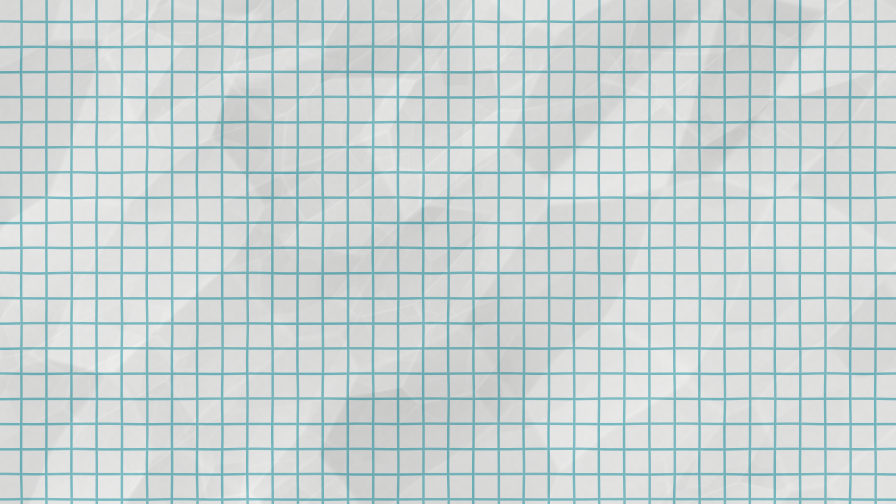
Reproduce this pattern procedurally as a Shadertoy shader.

```glsl
#define PITCH vec2(0.04984, 0.04988)
#define FIRST_LINE vec2(0.0424, 0.0092)
#define LINE_WIDTH 0.0049
#define WOBBLE 0.0007
#define PAPER vec3(0.897, 0.897, 0.895)
#define INK vec3(0.46, 0.715, 0.745)
#define FOLD_DEPTH 0.115
#define CREASE_LIGHT 0.028
#define GRAIN 0.010

float hash(vec2 p) {
    vec3 q = fract(vec3(p.xyx) * 0.1031);
    q += dot(q, q.yzx + 33.33);
    return fract((q.x + q.y) * q.z);
}

vec2 hash2(vec2 p) {
    return vec2(hash(p + 17.3), hash(p + 61.7));
}

float noise(vec2 p) {
    vec2 i = floor(p), f = fract(p);
    f = f * f * (3.0 - 2.0 * f);
    return mix(mix(hash(i), hash(i + vec2(1, 0)), f.x),
               mix(hash(i + vec2(0, 1)), hash(i + vec2(1, 1)), f.x), f.y);
}

mat2 rotation(float angle) {
    float c = cos(angle), s = sin(angle);
    return mat2(c, -s, s, c);
}

// Angular paper facets: x = shade, y = closeness to a crease
vec2 facets(vec2 p) {
    vec2 cell = floor(p);
    float shade = 0.0, total = 0.0, nearest = 9.0, second = 9.0;
    for (int j = -1; j <= 1; j++)
    for (int i = -1; i <= 1; i++) {
        vec2 id = cell + vec2(i, j);
        vec2 offset = p - id - 0.1 - 0.8 * hash2(id);
        float d = dot(offset, offset);
        float weight = exp(-55.0 * d);
        float tilt = dot(offset, hash2(id + 5.0) - 0.5);
        float tone = hash(id + 31.0);
        shade += weight * (tone * tone + 0.9 * tilt);
        total += weight;
        second = min(second, max(nearest, d));
        nearest = min(nearest, d);
    }
    float edge = (sqrt(second) - sqrt(nearest)) / 0.035;
    return vec2(shade / total, exp(-edge * edge));
}

// Crumpled sheet: long diagonal folds with smaller facets inside
float crumple(vec2 uv) {
    vec2 p = uv + 0.05 * vec2(noise(uv * 5.0), noise(uv * 5.0 + 40.0));
    vec2 large = facets(rotation(0.85) * p * vec2(2.6, 5.0) + 3.0);
    vec2 medium = facets(rotation(0.60) * p * vec2(4.5, 9.0) + 21.0);
    vec2 small = facets(rotation(1.10) * p * vec2(9.0, 14.0) + 47.0);
    float worn = smoothstep(0.3, 0.75, noise(uv * 3.5 + 9.0));
    float shade = 0.55 * large.x + mix(0.15, 0.45, worn) * medium.x
                + 0.20 * worn * small.x;
    float crease = 0.6 * large.y + worn * (0.8 * medium.y + 0.4 * small.y);
    float broad = noise(uv * 2.2 + 13.0) - 0.5;
    return CREASE_LIGHT * crease - FOLD_DEPTH * shade - 0.025 * broad;
}

// Ruled lines with a slight waver and uneven ink
float ruling(vec2 uv, float pixel) {
    vec2 row = floor((uv - FIRST_LINE) / PITCH + 0.5);
    vec2 waver = vec2(noise(vec2(uv.y * 14.0, row.x * 7.0)),
                      noise(vec2(uv.x * 14.0, row.y * 7.0 + 90.0))) - 0.5;
    vec2 d = abs(uv - FIRST_LINE - row * PITCH + 2.0 * WOBBLE * waver);
    float soft = max(pixel, 0.0018);
    vec2 cover = clamp((0.5 * LINE_WIDTH - d) / soft + 0.5, 0.0, 1.0);
    vec2 ink = 0.95 + 0.12 * waver;
    return max(cover.x * ink.x, cover.y * ink.y);
}

void mainImage(out vec4 fragColor, in vec2 fragCoord) {
    vec2 uv = fragCoord / iResolution.y;
    float light = crumple(uv);
    light += GRAIN * (noise(uv * 130.0) - 0.5);

    vec3 paper = PAPER + light;
    vec3 ink = INK + 0.7 * light;
    vec3 color = mix(paper, ink, ruling(uv, 1.0 / iResolution.y));
    fragColor = vec4(color, 1.0);
}
```
